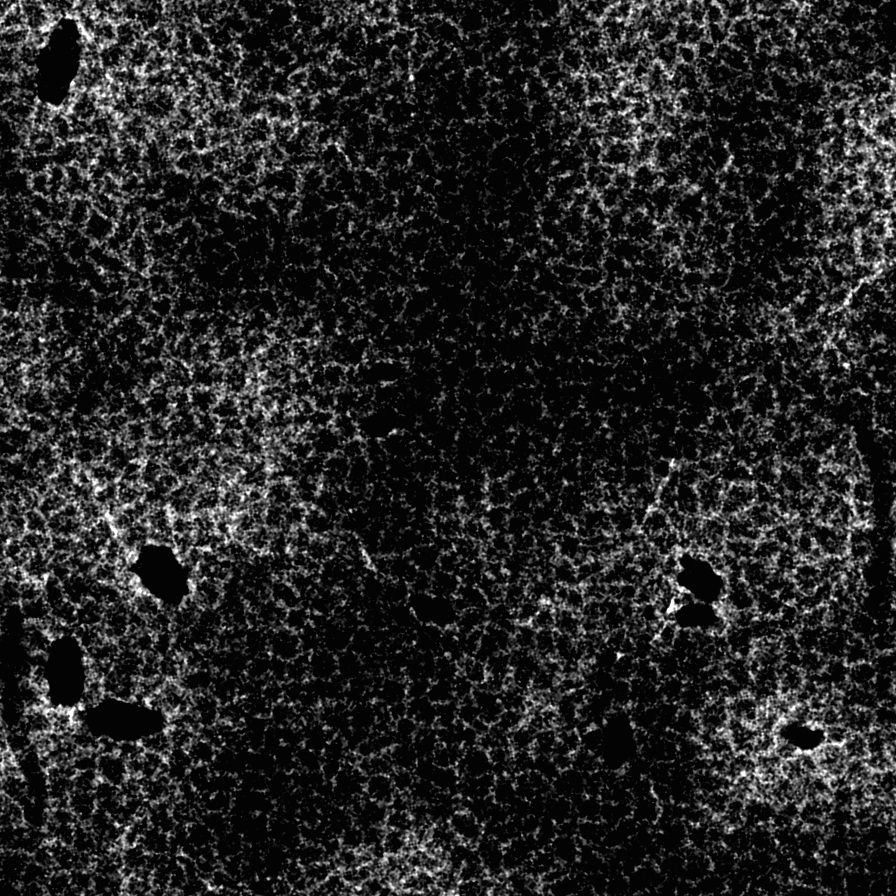
Write a Shadertoy shader that draws this texture.

```glsl
#define CELLS 37.0
#define GRAIN 400.0
#define PATCHES 7.0
#define MEMBRANE_GAIN 2.1
#define PATCH_GAIN 3.9
#define GRAIN_GAIN 2.2
#define VESSELS 11
#define STREAKS 22
#define BRIGHTNESS 0.19
#define BLACK_LEVEL 0.4

vec2 hash2(vec2 p) {
    vec3 q = fract(p.xyx * vec3(0.1031, 0.1030, 0.0973));
    q += dot(q, q.yzx + 33.33);
    return fract((q.xx + q.yz) * q.zy);
}

mat2 rotation(float a) {
    return mat2(cos(a), sin(a), -sin(a), cos(a));
}

float noise(vec2 p) {
    vec2 i = floor(p), f = fract(p);
    f = f * f * (3.0 - 2.0 * f);
    float low = mix(hash2(i).x, hash2(i + vec2(1, 0)).x, f.x);
    float high = mix(hash2(i + vec2(0, 1)).x, hash2(i + vec2(1, 1)).x, f.x);
    return mix(low, high, f.y);
}

float fbm(vec2 p) {
    float sum = 0.0, weight = 0.5;
    for (int i = 0; i < 4; i++) {
        sum += weight * noise(p);
        p = rotation(0.7) * p * 2.03 + 17.3;
        weight *= 0.5;
    }
    return sum;
}

// Bright walls between irregular cells: 1 on a border, 0 inside
float membrane(vec2 p) {
    vec2 cell = floor(p);
    float nearest = 9.0, second = 9.0;
    for (int y = -1; y <= 1; y++)
    for (int x = -1; x <= 1; x++) {
        vec2 id = cell + vec2(x, y);
        float d = length(id + 0.1 + 0.8 * hash2(id) - p);
        second = min(second, max(nearest, d));
        nearest = min(nearest, d);
    }
    return 1.0 - smoothstep(0.0, 0.55, second - nearest);
}

// Dark oval openings with broken bright rims
float vessels(vec2 p, float wobble) {
    float light = 0.0;
    for (int i = 0; i < VESSELS; i++) {
        vec2 seed = vec2(float(i) + 3.0, 41.0);
        vec2 center = 0.06 + 0.88 * hash2(seed);
        vec2 shape = hash2(seed + 90.0);
        float size = mix(0.011, 0.025, shape.x * shape.x);
        vec2 axes = size * vec2(1.0, 1.1 + 1.3 * shape.y);
        vec2 q = rotation(6.3 * hash2(seed + 170.0).x) * (p - center);
        float d = (length(q / axes) - 1.0) * size + 0.008 * (wobble - 0.5);
        float rim = (d - 0.004) / 0.004;
        light -= 3.2 * (1.0 - smoothstep(-0.003, 0.003, d));
        light += 1.3 * wobble * exp(-rim * rim);
        light += 0.5 * smoothstep(0.0, 0.006, d) * exp(-max(d, 0.0) / 0.015);
    }
    return light;
}

// Short bright fibres, some shrunk to specks
float streaks(vec2 p, float wobble) {
    float light = 0.0;
    for (int i = 0; i < STREAKS; i++) {
        vec2 seed = vec2(float(i) + 5.0, 230.0);
        vec2 shape = hash2(seed + 60.0);
        vec2 q = rotation(1.6 * (shape.x - 0.5)) * (p - hash2(seed));
        float halfLength = mix(0.003, 0.045, shape.y * shape.y);
        q.x += 0.012 * (wobble - 0.5);
        q.y -= clamp(q.y, -halfLength, halfLength);
        light += 1.9 * exp(-dot(q, q) / 0.000012);
    }
    return light * (0.4 + wobble);
}

// Ragged dark gaps near the left and right borders
float fissures(vec2 p) {
    float dark = 0.0;
    for (int i = 0; i < 2; i++) {
        float side = float(i);
        float bend = 0.05 * (noise(vec2(p.y * 9.0, 7.0 + side)) - 0.5);
        float across = abs(p.x - mix(0.025, 0.97, side) - bend);
        float along = abs(p.y - mix(0.2, 0.43, side));
        dark += (1.0 - smoothstep(0.005, 0.017, across))
              * (1.0 - smoothstep(0.07, 0.16, along));
    }
    return dark;
}

void mainImage(out vec4 fragColor, in vec2 fragCoord) {
    vec2 p = fragCoord / iResolution.xy;
    vec2 warp = vec2(noise(p * 31.0), noise(p * 31.0 + 70.0)) - 0.5;
    vec2 tissue = p + 0.016 * warp;
    float wobble = noise(p * 85.0 + 11.0);

    // Cell network and broad patches of stain
    float walls = 0.7 * membrane(tissue * CELLS)
                + 0.3 * membrane(rotation(0.5) * tissue * CELLS * 1.6 + 50.0);
    float signal = MEMBRANE_GAIN * (walls - 0.45);
    signal += PATCH_GAIN * (fbm(p * PATCHES + 4.0) - 0.469);
    signal += 0.5 * (length(p - 0.5) - 0.38);

    // Fine speckle
    signal += GRAIN_GAIN * (noise(rotation(0.6) * p * GRAIN + 300.0) - 0.5);
    signal += GRAIN_GAIN * (noise(rotation(1.1) * p * GRAIN * 0.8 + 700.0) - 0.5);
    signal += 1.3 * (noise(rotation(0.3) * p * 150.0 + 90.0) - 0.5);

    signal += vessels(p, wobble) + streaks(p, wobble) - 2.0 * fissures(p);

    // Soft exponential tone curve with clipped blacks
    float tone = BRIGHTNESS * (log(1.0 + exp(1.7 * signal)) - BLACK_LEVEL);
    fragColor = vec4(vec3(clamp(tone, 0.012, 1.0)), 1.0);
}
```
